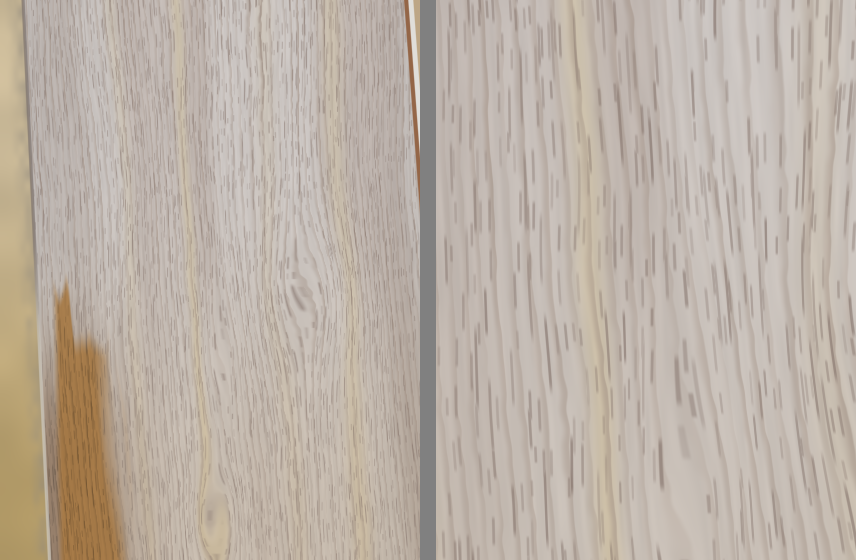
Left, the full canvas; right, a detail of the centre.
This texture is drawn by a Shadertoy shader. Its source:

```glsl
// Pale laminated wood board with vertical grain, a worn orange patch and a yellow side strip.
#define RING_COUNT 62.0
#define RING_DEPTH 0.55
#define PORE_WIDTH 0.0011
#define PORE_DEPTH 0.62
#define GRAIN_LEAN 0.085
#define GRAIN_WAVE 0.035
#define STAIN_TOP 0.46
#define STRIP_TOP_X 0.055
#define STRIP_LOW_X 0.118

const vec3 PALE = vec3(0.800, 0.778, 0.765);
const vec3 MAUVE = vec3(0.750, 0.712, 0.690);
const vec3 CREAM = vec3(0.810, 0.765, 0.675);
const vec3 GRAIN = vec3(0.620, 0.550, 0.500);
const vec3 PORE = vec3(0.500, 0.430, 0.400);
const vec3 BROWN = vec3(0.570, 0.470, 0.385);
const vec3 ORANGE = vec3(0.650, 0.470, 0.260);
const vec3 STRIP_HIGH = vec3(0.790, 0.725, 0.595);
const vec3 STRIP_LOW = vec3(0.710, 0.615, 0.410);

float hash(vec2 p) {
    return fract(sin(dot(p, vec2(127.1, 311.7))) * 43758.5453);
}

float noise(vec2 p) {
    vec2 i = floor(p), f = fract(p);
    f = f * f * (3.0 - 2.0 * f);
    return mix(mix(hash(i), hash(i + vec2(1, 0)), f.x),
               mix(hash(i + vec2(0, 1)), hash(i + vec2(1, 1)), f.x), f.y);
}

// Spreads the grain lines apart around a knot.
float knot(vec2 p, vec2 center, vec2 size, float strength) {
    vec2 d = (p - center) / size;
    return (p.x - center.x) * strength * exp(-dot(d, d));
}

// Soft streak along a line of constant grain coordinate.
float streak(float g, float center, float width) {
    float d = (g - center) / width;
    return exp(-d * d);
}

// Short dark dashes, one per cell, scattered along the grain.
float pores(vec2 g, vec2 cells, float density, float soft) {
    float column = floor(g.x * cells.x);
    float y = g.y * cells.y + 17.0 * hash(vec2(column, cells.y));
    vec2 id = vec2(column, floor(y));
    float along = fract(y);
    float span = mix(0.2, 0.48, hash(id + 3.3));
    float center = mix(0.25, 0.75, hash(id + 7.7)) + 0.2 * (along - 0.5);
    float d = abs(fract(g.x * cells.x) - center) / cells.x;
    float body = 1.0 - smoothstep(span * 0.6, span, abs(along - 0.5));
    float ink = 1.0 - smoothstep(PORE_WIDTH - soft, PORE_WIDTH + soft, d);
    return ink * body * step(hash(id), density) * mix(0.4, 1.0, hash(id + 5.1));
}

vec3 board(vec2 p, float soft) {
    // Grain coordinates: leaning, wavy and bent around the knots
    vec2 g = p;
    g.x -= GRAIN_LEAN * (1.0 - p.y);
    g.x += GRAIN_WAVE * (noise(vec2(p.x * 4.0, p.y * 3.0)) - 0.5);
    g.x += 0.006 * (noise(vec2(p.x * 18.0, p.y * 14.0)) - 0.5);
    g.x -= knot(p, vec2(0.725, 0.47), vec2(0.085, 0.13), 0.8);
    g.x -= knot(p, vec2(0.515, 0.07), vec2(0.045, 0.08), 1.5);
    g.x -= knot(p, vec2(0.530, 0.37), vec2(0.035, 0.10), 0.7);

    // Broad tones
    float band = noise(vec2(g.x * 13.0, g.y * 1.2));
    vec3 col = mix(PALE, MAUVE, smoothstep(0.35, 0.85, band));
    float cream = streak(g.x, 0.425, 0.013) + 0.8 * streak(g.x, 0.775, 0.025)
                + 0.5 * streak(g.x, 0.27, 0.015) + 0.4 * streak(g.x, 0.62, 0.02);
    col = mix(col, CREAM, clamp(cream, 0.0, 1.0) * 0.85);
    float warmth = smoothstep(0.75, 0.0, p.y);
    col *= mix(vec3(1.0), vec3(0.975, 0.945, 0.895), warmth);
    col *= 1.0 - 0.06 * smoothstep(0.35, 0.05, p.x) - 0.05 * smoothstep(0.85, 1.0, p.x);

    // Worn patch: brown halo and ragged orange streaks
    float ragged = 0.16 * (noise(vec2(g.x * 55.0, p.y * 5.0)) - 0.5);
    float halo = smoothstep(0.52, 0.15, p.y + ragged * 0.6)
               * smoothstep(0.42, 0.16, p.x + 0.12 * p.y);
    col = mix(col, BROWN, halo * 0.85);
    float topEdge = STAIN_TOP - 0.9 * max(p.x - 0.17, 0.0) + ragged;
    float stain = smoothstep(0.025, -0.025, p.y - topEdge)
                * smoothstep(0.135, 0.155, p.x + 0.03 * p.y)
                * smoothstep(0.33, 0.25, p.x + 0.12 * p.y + ragged * 0.25);
    col = mix(col, ORANGE, stain * 0.9);

    // Growth rings with one sharp side, then fibres and pores
    float ring = g.x * RING_COUNT + 2.2 * noise(vec2(g.x * 11.0, g.y * 1.5))
               + 0.16 * noise(vec2(g.x * 90.0, g.y * 90.0));
    float s = fract(ring);
    float line = smoothstep(0.45, 0.88, s) * (1.0 - smoothstep(0.9, 1.0, s));
    line *= mix(0.15, 1.0, noise(vec2(floor(ring) * 3.7, g.y * 7.0)));
    vec3 dark = mix(GRAIN, col * 0.72, max(halo, stain));
    col = mix(col, dark, line * RING_DEPTH);
    col *= 1.0 + 0.05 * (noise(vec2(g.x * 260.0, g.y * 22.0)) - 0.5);
    float ink = max(pores(g, vec2(95.0, 16.0), 0.5, soft),
                    0.75 * pores(g + 0.37, vec2(150.0, 34.0), 0.4, soft));
    return mix(col, mix(PORE, col * 0.6, max(halo, stain)), ink * PORE_DEPTH);
}

void mainImage(out vec4 fragColor, in vec2 fragCoord) {
    vec2 p = fragCoord / iResolution.xy;
    float soft = 0.8 / iResolution.x;
    vec3 col = board(p, soft);

    // Yellow strip on the left, with a scuffed seam
    float seam = p.x - mix(STRIP_LOW_X, STRIP_TOP_X, p.y);
    vec3 strip = mix(STRIP_LOW, STRIP_HIGH, smoothstep(0.05, 0.8, p.y));
    strip *= 0.95 + 0.1 * noise(p * vec2(9.0, 14.0));
    float scuff = smoothstep(-0.05, 0.0, seam) * noise(p * vec2(60.0, 45.0));
    strip = mix(strip, vec3(0.57, 0.54, 0.49), scuff * 0.6);
    col = mix(strip, col, smoothstep(-soft, soft, seam));
    float crack = 1.0 - smoothstep(0.002, 0.002 + 2.0 * soft, abs(seam));
    vec3 seamColor = mix(vec3(0.80, 0.78, 0.74), vec3(0.50, 0.46, 0.44), smoothstep(0.35, 0.6, p.y));
    col = mix(col, seamColor, crack * 0.75);

    // Brown edge, tan wall and white gap at the upper right
    float edge = p.x - 0.962 - 0.1 * (1.0 - p.y);
    col = mix(col, vec3(0.58, 0.40, 0.28), smoothstep(-soft, soft, edge));
    col = mix(col, vec3(0.88, 0.87, 0.85), smoothstep(-soft, soft, edge - 0.010));
    col = mix(col, vec3(0.74, 0.65, 0.52), smoothstep(-soft, soft, edge - 0.022));
    fragColor = vec4(col, 1.0);
}
```
